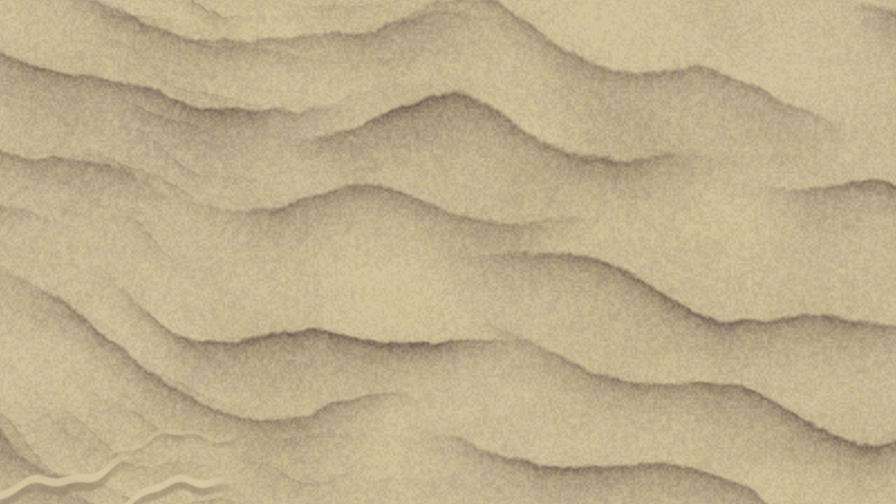
Write a Shadertoy shader that draws this texture.

```glsl
// Wind-rippled sand: staggered rows of wavy crests, each with a crisp dark
// rim and a soft shadow fading downward, laid over a gently warped plane.
// Broad mottling, fine grain and a few pale raised trails finish the surface.

const vec3 SAND_LIGHT = vec3(0.790, 0.720, 0.574);
const vec3 SAND_DARK  = vec3(0.520, 0.430, 0.365);
const vec3 COOL_TINT  = vec3(-0.006, -0.006, 0.020);
const vec3 TRAIL_PALE = vec3(0.860, 0.795, 0.650);

float hash(vec2 p) {
    vec3 v = fract(vec3(p.xyx) * 0.1031);
    v += dot(v, v.yzx + 33.33);
    return fract((v.x + v.y) * v.z);
}

float noise(vec2 p) {
    vec2 i = floor(p);
    vec2 f = fract(p);
    f = f * f * f * (f * (f * 6.0 - 15.0) + 10.0);
    float low  = mix(hash(i), hash(i + vec2(1, 0)), f.x);
    float high = mix(hash(i + vec2(0, 1)), hash(i + vec2(1, 1)), f.x);
    return mix(low, high, f.y);
}

float fbm(vec2 p) {
    float sum = 0.0;
    float weight = 0.5;
    for (int i = 0; i < 4; i++) {
        sum += weight * noise(p);
        p = mat2(1.6, 1.2, -1.2, 1.6) * p + 17.3;
        weight *= 0.5;
    }
    return sum / 0.9375;
}

// Tilted plane with broad bends shared by neighbouring crests
vec2 warpPlane(vec2 p) {
    float bend = noise(p * 1.7 + 4.2) - 0.5;
    float ripple = noise(p * vec2(4.2, 3.0) + 31.0) - 0.5;
    return vec2(p.x, p.y + 0.19 * p.x + 0.20 * bend + 0.06 * ripple);
}

// Shade of one crest; at is relative to its middle, size is the row height
float crestShade(vec2 at, float size, float halfLength, float seed) {
    float x = at.x / size;
    float wave = sin(x * 2.1 + seed * 40.0 + 0.6 * sin(x * 1.1 + seed * 9.0));
    float wobble = noise(vec2(x * 5.0, seed * 70.0)) - 0.5;
    float d = (at.y / size) - 0.13 * wave - 0.06 * wobble;

    float taper = 1.0 - smoothstep(0.4 * halfLength, halfLength, abs(at.x));
    float crown = 0.6 + 0.4 * noise(vec2(x * 1.3 + 8.0, seed * 50.0));
    float depth = mix(0.20, 0.46, noise(vec2(x * 0.9, seed * 90.0)));

    float below = max(-d, 0.0);
    float edge = 1.0 - smoothstep(-0.012, 0.045, d);
    float shadow = 0.76 * exp(-below / depth) + 0.42 * exp(-below / 0.05);
    float haze = 0.10 * exp(-max(d, 0.0) / 0.08) * (1.0 - edge);
    return taper * crown * (edge * shadow + haze);
}

// Staggered, jittered rows of crests, blended without hard overlaps
float rippleShade(vec2 q, vec2 cell, float seed) {
    float light = 1.0;
    float row = floor(q.y / cell.y);
    for (int j = -1; j <= 2; j++) {
        float r = row + float(j);
        float shift = hash(vec2(r + 20.0, seed));
        float column = floor(q.x / cell.x + shift);
        for (int i = -1; i <= 1; i++) {
            vec2 id = vec2(column + float(i), r) + 40.0 + seed;
            vec2 jitter = vec2(hash(id), hash(id + 7.7)) - 0.5;
            vec2 middle = vec2(column + float(i) - shift, r) + 0.5;
            middle = (middle + jitter * vec2(0.35, 0.5)) * cell;
            float halfLength = cell.x * mix(0.46, 0.72, hash(id + 3.1));
            float strength = mix(0.6, 1.1, hash(id + 5.9));
            float shade = crestShade(q - middle, cell.y, halfLength, hash(id + 1.3));
            light *= 1.0 - min(strength * shade, 0.95);
        }
    }
    return 1.0 - light;
}

// Raised wavy trail: x is its lit body, y the shade just beneath
vec2 trail(vec2 p, vec2 from, vec2 to, float width) {
    float t = (p.x - from.x) / (to.x - from.x);
    float sway = 0.014 * sin(t * 8.0 + from.x * 20.0) + 0.004 * sin(t * 23.0);
    float d = p.y - mix(from.y, to.y, t) - sway;
    float ends = smoothstep(-0.08, 0.05, t) * (1.0 - smoothstep(0.75, 1.05, t));
    float body = 1.0 - smoothstep(0.4 * width, width, abs(d));
    float under = 1.0 - smoothstep(0.3 * width, 1.3 * width, abs(d + 1.5 * width));
    return ends * vec2(body, under);
}

void mainImage(out vec4 fragColor, in vec2 fragCoord) {
    vec2 p = fragCoord / iResolution.y;
    float aspect = iResolution.x / iResolution.y;

    // Large ripples, with faint small ones breaking up the left side
    vec2 q = warpPlane(p);
    q.y += 0.005 * (noise(p * 85.0) - 0.5);
    float shade = rippleShade(q, vec2(0.86, 0.205), 0.0);
    float patches = smoothstep(0.40, 0.62, fbm(p * 2.6 + 12.0));
    float leftSide = 1.0 - smoothstep(0.15, 0.65, p.x / aspect);
    shade += 0.40 * patches * leftSide * rippleShade(q, vec2(0.30, 0.085), 13.0);

    // Broad mottling and fine grain, rougher within the shadows
    float mottle = fbm(p * vec2(4.0, 7.0) + 3.0);
    float grain = 0.65 * noise(p * 225.0) + 0.35 * noise(p * 110.0 + 9.0) - 0.5;
    shade = 1.08 * shade - 0.07 + 0.30 * (mottle - 0.5);
    shade += (0.37 + 0.24 * max(shade, 0.0)) * grain;
    vec3 color = mix(SAND_LIGHT, SAND_DARK, clamp(shade, -0.16, 1.2));
    color += COOL_TINT * (noise(p * 60.0 + 5.0) + fbm(p * 3.0 + 50.0) - 0.7);

    // Pale trails in the lower left corner
    vec2 trails = trail(p, vec2(-0.04, 0.0), vec2(0.27, 0.095), 0.011);
    trails = max(trails, trail(p, vec2(0.18, -0.01), vec2(0.47, 0.065), 0.010));
    trails = max(trails, 0.4 * trail(p, vec2(0.22, 0.115), vec2(0.50, 0.150), 0.006));
    color = mix(color, SAND_DARK, 0.40 * trails.y);
    color = mix(color, TRAIL_PALE + 0.05 * grain, 0.8 * trails.x);

    fragColor = vec4(color, 1.0);
}
```
